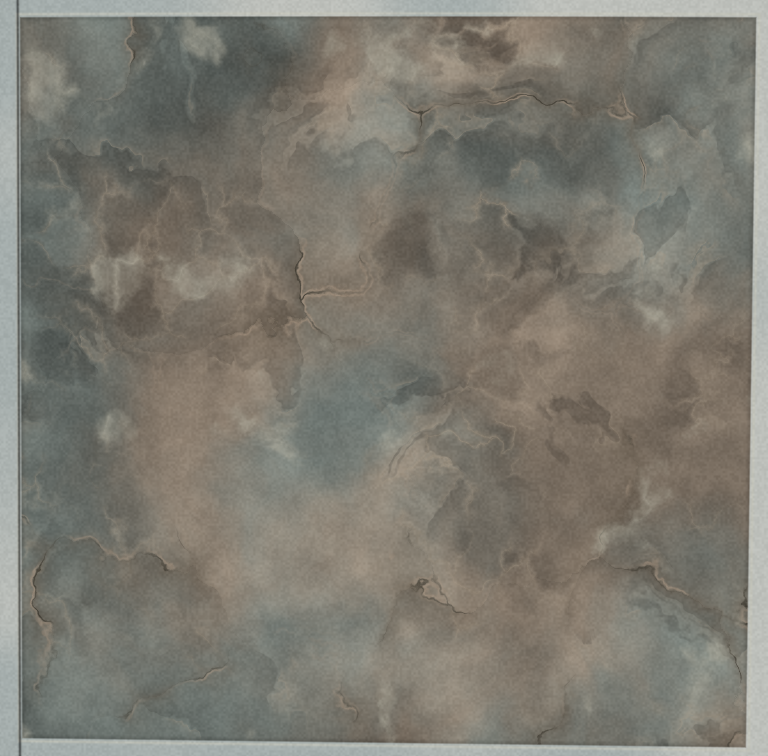
Give the GLSL for this texture, as a Shadertoy shader.

```glsl
float hash(vec2 p) {
    vec3 q = fract(p.xyx * vec3(0.1031, 0.1030, 0.0973));
    q += dot(q, q.yzx + 33.33);
    return fract((q.x + q.y) * q.z);
}

float noise(vec2 p) {
    vec2 i = floor(p), f = fract(p);
    f = f * f * (3.0 - 2.0 * f);
    return mix(mix(hash(i), hash(i + vec2(1, 0)), f.x),
               mix(hash(i + vec2(0, 1)), hash(i + vec2(1, 1)), f.x), f.y);
}

float fbm(vec2 p) {
    float sum = 0.0, amp = 0.5;
    for (int i = 0; i < 6; i++) {
        sum += amp * noise(p);
        p = mat2(1.6, 1.2, -1.2, 1.6) * p + 17.3;
        amp *= 0.5;
    }
    return sum;
}

vec2 cellPoint(vec2 cell) {
    return vec2(hash(cell), hash(cell + 57.0));
}

// Returns the distance to the nearest cell border and a random cell value
vec2 plates(vec2 p) {
    vec2 base = floor(p), f = fract(p), nearest = vec2(0), owner = vec2(0);
    float best = 9.0, border = 9.0;
    for (int k = 0; k < 9; k++) {
        vec2 o = vec2(k % 3, k / 3) - 1.0;
        vec2 r = o + cellPoint(base + o) - f;
        if (dot(r, r) < best) {
            best = dot(r, r);
            nearest = r;
            owner = o;
        }
    }
    for (int k = 0; k < 25; k++) {
        vec2 o = owner + vec2(k % 5, k / 5) - 2.0;
        vec2 r = o + cellPoint(base + o) - f;
        if (o != owner)
            border = min(border, dot(0.5 * (nearest + r), normalize(r - nearest)));
    }
    return vec2(border, hash(base + owner + 91.0));
}

vec3 marble(vec2 p) {
    vec2 warp = vec2(fbm(p * 5.0 + 3.0), fbm(p * 5.0 + 41.0)) - 0.5;
    vec2 ragged = vec2(fbm(p * 24.0 + 11.0), fbm(p * 24.0 + 83.0)) - 0.5;
    vec2 q = p + 0.22 * warp + 0.045 * ragged;

    // Soft clouds of cool and warm stone
    float warmth = smoothstep(0.2, 0.7, fbm(p * 4.2 + 0.8 * warp + 8.0) + 0.16 * (p.x - p.y));
    float light = smoothstep(0.22, 0.78, fbm(p * 6.0 + warp + 63.0));
    vec3 col = mix(vec3(0.415, 0.447, 0.43), vec3(0.515, 0.465, 0.41), warmth);
    col *= mix(0.87, 1.15, light);
    col *= 1.0 + 0.24 * (fbm(p * 24.0 + 31.0) - 0.5);

    // Layered folds: slow shading that ends in a sharp ragged step
    float fold = fract(4.0 * fbm(p * 4.5 + 1.5 * warp + 52.0));
    float foldPatch = smoothstep(0.35, 0.65, noise(p * 9.0 + 6.0));
    float saw = fold * fold - smoothstep(0.93, 1.0, fold);
    col *= 1.0 - 0.17 * foldPatch * (saw - 0.25);
    float lip = smoothstep(0.0, 0.03, fold) * exp(-fold * 14.0);
    float lipPatch = foldPatch * smoothstep(0.4, 0.75, noise(p * 30.0));
    col = mix(col, vec3(0.65, 0.595, 0.52), 0.5 * lip * lipPatch);

    // Large overlapping plates, shaded towards their borders
    vec2 big = plates(q * 3.6 + 5.0);
    float d = big.x / 3.6;
    float visible = smoothstep(0.42, 0.60, fbm(p * 5.0 + 20.0));
    col *= 1.0 + 0.24 * (big.y - 0.5) * exp(-d * 22.0) * (0.3 + 0.7 * visible);

    // Small broken plates along an upright band
    float bandX = 0.65 + 0.3 * (fbm(vec2(p.y * 3.0, 4.0)) - 0.5);
    float band = exp(-pow((p.x - bandX) / 0.10, 2.0)) * smoothstep(0.15, 0.4, p.y);
    float broken = clamp(band + 0.6 * smoothstep(0.53, 0.66, fbm(p * 4.5 + 29.0)), 0.0, 1.0);
    vec2 small = plates((p + 0.12 * warp + 0.075 * ragged) * 15.0 + 2.0);
    float ds = small.x / 15.0;
    float patches = smoothstep(0.35, 0.7, noise(p * 26.0));
    col *= 1.0 + broken * 0.42 * (small.y - 0.55) * smoothstep(0.0, 0.012, ds);
    col = mix(col, vec3(0.64, 0.585, 0.51), 0.6 * broken * patches * exp(-ds * 260.0));

    // Interrupted veins: brown stain, pale rim, soft dark crack
    col = mix(col, vec3(0.38, 0.34, 0.29), 0.55 * visible * exp(-d * 55.0));
    float rim = exp(-pow((d - 0.004) / 0.0024, 2.0)) * smoothstep(0.3, 0.6, big.y);
    float rimPatch = smoothstep(0.4, 0.75, noise(p * 28.0)) * (0.25 + 0.75 * visible);
    col = mix(col, vec3(0.66, 0.585, 0.51), 0.6 * rim * rimPatch);
    float crack = 1.0 - smoothstep(0.0002, 0.0028, d);
    float crackPatch = visible * smoothstep(0.4, 0.85, noise(p * 38.0 + 9.0));
    col = mix(col, vec3(0.24, 0.225, 0.19), 0.75 * crack * crackPatch);

    // Milky spots gathered near the veins
    float milk = smoothstep(0.61, 0.78, fbm(p * 14.0 + warp + 74.0)) * exp(-min(d, ds * 2.0) * 18.0);
    return mix(col, vec3(0.69, 0.68, 0.62), 0.6 * milk);
}

void mainImage(out vec4 fragColor, in vec2 fragCoord) {
    vec2 uv = fragCoord / iResolution.xy;
    vec2 p = fragCoord / iResolution.y;

    // Slightly skewed tile outline, positive inside
    float left = uv.x - mix(0.029, 0.026, uv.y);
    float right = mix(0.971, 0.985, uv.y) - uv.x;
    float bottom = uv.y - mix(0.024, 0.011, uv.x);
    float top = 0.977 + 0.005 * uv.x * (1.0 - uv.x) - uv.y;
    float inside = min(min(left, right), min(bottom, top));

    // Pale surround with a bright lip and a thin shadow
    float pale = smoothstep(0.35, 0.65, 0.5 * noise(p * 5.0) + 0.35 * uv.x + 0.1);
    vec3 col = mix(vec3(0.645, 0.68, 0.675), vec3(0.74, 0.75, 0.73), pale);
    col = mix(col, vec3(0.77, 0.77, 0.72), 0.6 * exp(-pow((inside + 0.004) / 0.002, 2.0)));
    col *= 1.0 - 0.5 * exp(-pow((left + 0.003) / 0.0018, 2.0));

    vec3 stone = marble(p) * mix(0.86, 1.0, smoothstep(0.0, 0.007, inside));
    col = mix(col, stone, smoothstep(-0.0015, 0.0015, inside));

    // Fine print grain
    col += 0.05 * (noise(p * 330.0) - 0.5);
    fragColor = vec4(col, 1.0);
}
```
